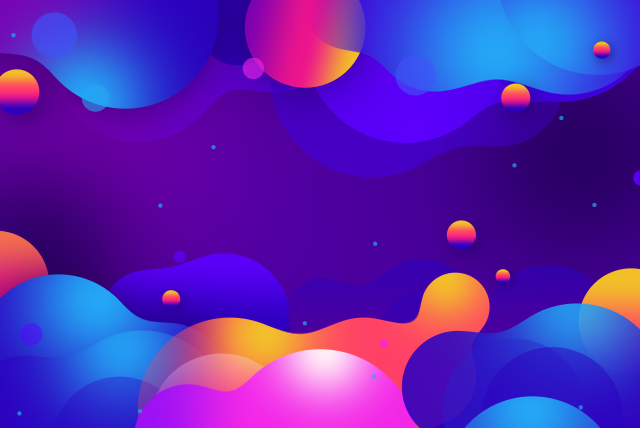
A Shadertoy shader for this background:

```glsl
const vec3 NIGHT = vec3(.14, 0, .36);
const vec3 PLUM = vec3(.47, 0, .70);
const vec3 PURPLE = vec3(.29, 0, .62);
const vec3 VIOLET = vec3(.36, 0, 1);
const vec3 INDIGO = vec3(.17, 0, .75);
const vec3 AZURE = vec3(.14, .65, .96);
const vec3 MAGENTA = vec3(.95, .14, .93);
const vec3 ROSE = vec3(.93, .08, .55);
const vec3 CORAL = vec3(1, .25, .40);
const vec3 AMBER = vec3(.95, .75, .16);
const vec3 BLUSH = vec3(1, .96, 1);
const float SHADOW_REACH = .05, SHADOW = .3;
const float DOT_CELL = .21, DOT_RADIUS = .005, DOT_SHARE = .32;

vec2 p; // x right, y down, in canvas heights
vec3 col;

float disc(float x, float y, float r) { return length(p - vec2(x, y)) - r; }

float join(float a, float b, float k) {
  float h = max(k - abs(a - b), 0.) / k;
  return min(a, b) - h * h * k * .25;
}

// two discs melted together
float pair(float x, float y, float r, float u, float v, float s, float k) {
  return join(disc(x, y, r), disc(u, v, s), k);
}

float glow(float x, float y, float r) {
  vec2 d = (p - vec2(x, y)) / r;
  return exp(-dot(d, d));
}

vec3 lit(vec3 base, float x, float y, float r) { return mix(base, AZURE, glow(x, y, r)); }

vec3 fade(vec3 a, vec3 b, float from, float to, float v) {
  return mix(a, b, smoothstep(from, to, v));
}

void layer(float d, vec3 fill, float alpha) {
  col = mix(col, fill, alpha * clamp(.5 - d * iResolution.y, 0., 1.));
}

void shade(float d) {
  col = mix(col, NIGHT * .6, SHADOW * exp(-max(d, 0.) / SHADOW_REACH));
}

void ball(float x, float y, float r) {
  float t = (p.y - y) / r;
  vec3 fill = fade(AMBER, CORAL, -.9, -.1, t);
  fill = fade(fill, ROSE, -.2, .3, t);
  col = mix(col, NIGHT, .5 * glow(x + r * .3, y + r * .35, r * 1.15));
  layer(disc(x, y, r), fade(fill, INDIGO, .1, .8, t), 1.);
}

float hash(vec2 c) { return fract(sin(dot(c, vec2(127.1, 311.7))) * 4375.5); }

void backdrop() {
  col = mix(PURPLE, PLUM, glow(.15, .33, .4));
  col = mix(col, NIGHT, .85 * glow(.08, .6, .24));
  col = mix(col, NIGHT, .9 * glow(1.36, .36, .28));
}

void upperWaves() {
  layer(pair(.322, .127, .205, .645, .08, .137, .12), fade(PLUM, VIOLET, .1, .8, p.x), .75);
  layer(pair(.869, .176, .238, 1.172, .195, .146, .12), mix(VIOLET, INDIGO, .5),
    .6 - .3 * smoothstep(1., 1.35, p.x));
  layer(pair(.947, .098, .236, 1.25, .098, .14, .1), fade(VIOLET, INDIGO, .95, 1.6, p.x), .95);
  layer(disc(.557, .059, .094), INDIGO, .9);
  // left wave
  float d = pair(.02, -.07, .195, .293, .035, .219, .08);
  shade(d);
  layer(d, lit(fade(PLUM, INDIGO, .05, .42, p.x + .3 * p.y), .2, .24, .16), 1.);
  // warm disc
  d = disc(.713, .064, .141);
  shade(d);
  vec3 fill = fade(PLUM, ROSE, .57, .74, p.x + .2 * p.y);
  layer(d, fade(fill, AMBER, .74, .87, p.x + .25 * p.y), 1.);
  // right waves
  vec3 deep = mix(VIOLET, INDIGO, .6);
  layer(disc(1.309, 0., .238), deep, 1.);
  d = join(pair(1.016, .068, .146, 1.328, .02, .201, .15), disc(.82, 0., .117), .08);
  layer(d, lit(deep, 1.16, .12, .24), smoothstep(.7, .9, p.x));
  layer(disc(1.396, -.059, .234), lit(deep, 1.26, .1, .2), .9);
}

void lowerWaves() {
  layer(pair(.523, .748, .156, .332, .723, .088, .1), fade(VIOLET, INDIGO, .6, .78, p.y), .95);
  float d = pair(.752, .732, .082, .986, .732, .127, .12);
  layer(min(d, disc(1.28, .781, .162)), fade(INDIGO, PURPLE, .6, .8, p.y), .6);
  layer(disc(.986, .781, .098), INDIGO, .4);
  layer(disc(-.01, .664, .125), fade(mix(AMBER, CORAL, .6), ROSE, .54, .7, p.y), 1.);
  // left hills
  d = pair(.137, .836, .195, .39, .9, .146, .08);
  shade(d);
  layer(d, lit(INDIGO, .23, .7, .18), 1.);
  layer(pair(.332, .977, .205, .059, .977, .146, .1), lit(INDIGO, .29, .82, .16), .85);
  layer(disc(.28, 1.04, .16), INDIGO, .35);
  // warm ridge
  d = join(pair(.537, .957, .215, .85, .898, .156, .12), disc(.996, .879, .117), .06);
  d = join(d, disc(1.064, .717, .08), .06);
  vec3 fill = mix(CORAL, AMBER, max(glow(.62, .78, .12), glow(1.04, .65, .1)));
  layer(d, fill, .3 + .7 * smoothstep(.35, .56, p.x));
  layer(disc(.518, .996, .17), fade(BLUSH, MAGENTA, .8, .98, p.y), .3);
  // bright cloud
  fill = fade(mix(VIOLET, MAGENTA, .45), MAGENTA, .35, .6, p.x);
  fill = mix(fill, BLUSH, glow(.76, .82, .11));
  layer(pair(.748, 1.045, .229, .44, 1.025, .127, .08), fill, .95);
  // right hills
  fill = fade(AMBER, CORAL, .65, .8, p.y);
  layer(disc(1.475, .75, .123), fade(fill, PLUM, .76, .88, p.y), 1.);
  layer(pair(1.07, .904, .131, 1.348, .918, .209, .1), lit(INDIGO, 1.34, .72, .17), .88);
  layer(disc(1.2, .957, .166), mix(INDIGO, AZURE, .2), .4);
  layer(disc(1.29, .977, .166), INDIGO, .5);
  layer(disc(1.244, 1.133, .207), lit(mix(INDIGO, AZURE, .4), 1.24, .96, .14), 1.);
}

void bubbles() {
  vec3 haze = mix(VIOLET, AZURE, .5);
  layer(disc(.127, .082, .053), haze, .65); layer(disc(.971, .176, .047), haze, .6);
  layer(disc(.223, .229, .032), AZURE, .6); layer(disc(.592, .16, .025), MAGENTA, .6);
  layer(disc(.073, .781, .026), VIOLET, .5); layer(disc(.42, .6, .014), VIOLET, .7);
  layer(disc(1.498, .416, .018), VIOLET, .9); layer(disc(.897, .803, .009), MAGENTA, .8);
  ball(.039, .215, .053); ball(1.406, .117, .02); ball(1.205, .229, .034);
  ball(1.078, .549, .034); ball(.4, .699, .021); ball(1.175, .646, .017);
  // fine dots, one at most per cell
  vec2 cell = floor(p / DOT_CELL);
  vec2 c = (cell + .15 + .7 * vec2(hash(cell), hash(cell + 3.))) * DOT_CELL;
  layer(disc(c.x, c.y, DOT_RADIUS), AZURE, .7 * step(hash(cell + 7.), DOT_SHARE));
}

void mainImage(out vec4 fragColor, in vec2 fragCoord) {
  p = vec2(fragCoord.x, iResolution.y - fragCoord.y) / iResolution.y;
  backdrop(); upperWaves(); lowerWaves(); bubbles();
  fragColor = vec4(col, 1.);
}
```
